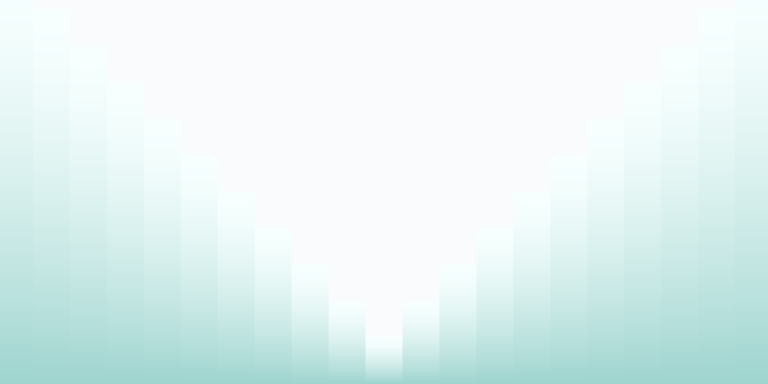
Write a WebGL 1 fragment shader that draws this background.

```glsl
precision highp float;

// A pale V-shaped valley made of stepped teal columns, mirrored about the centre.
// Each column's height grows linearly with its distance from the middle, and
// a vertical gradient fades it from teal at the base to near white at the top.

uniform vec2 u_resolution;

const vec3 BACKDROP = vec3(0.980, 0.984, 0.992);
const vec3 COLUMN_TOP = vec3(0.968, 1.0, 0.998);
const vec3 COLUMN_BASE = vec3(0.620, 0.830, 0.808);

const float COLUMN_WIDTH = 0.0481;
const float CENTRE_HEIGHT = 0.122;
const float HEIGHT_STEP = 0.0948;
const float FADE_POWER = 1.55;

// Coverage of the region below an edge, softened over one pixel.
float below(float value, float edge, float pixel) {
    return clamp((edge - value) / pixel + 0.5, 0.0, 1.0);
}

// Colour at height y in the column with the given index from the centre.
vec3 columnColour(float index, float y, float pixel) {
    float height = CENTRE_HEIGHT + HEIGHT_STEP * index;
    float depth = clamp(1.0 - y / height, 0.0, 1.0);
    vec3 fill = mix(COLUMN_TOP, COLUMN_BASE, pow(depth, FADE_POWER));
    return mix(BACKDROP, fill, below(y, height, pixel));
}

void main() {
    vec2 uv = gl_FragCoord.xy / u_resolution;
    vec2 pixel = 1.0 / u_resolution;

    // Distance from the middle, counted in columns
    float offset = abs(uv.x - 0.5) / COLUMN_WIDTH;
    float inner = floor(offset);

    // Blend neighbouring columns across their shared edge
    float innerShare = below(fract(offset), 0.5, pixel.x / COLUMN_WIDTH);
    vec3 innerColour = columnColour(inner, uv.y, pixel.y);
    vec3 outerColour = columnColour(inner + 1.0, uv.y, pixel.y);

    gl_FragColor = vec4(mix(outerColour, innerColour, innerShare), 1.0);
}
```
